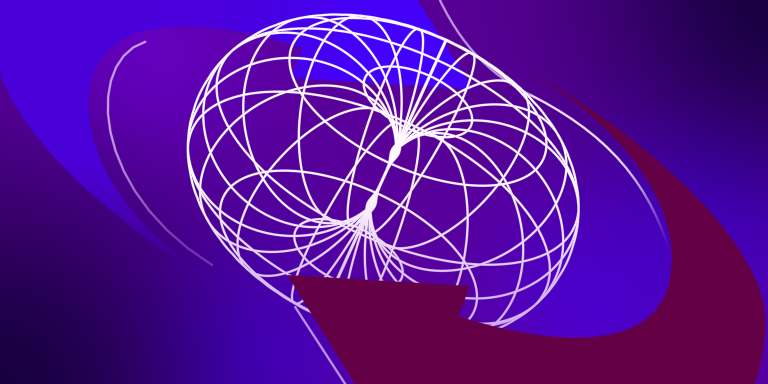
Reproduce this background procedurally as a Shadertoy shader.

```glsl
// A white wireframe torus between two mirrored swoosh arrows on a violet glow.
#define MERIDIANS 16
#define PARALLELS 8
#define RING_RADIUS 0.255
#define TUBE_RADIUS 0.271
#define TILT_SIN 0.49
#define TILT_COS 0.872
#define LINE_HALF_WIDTH 0.0030
#define CURVE_STEPS 14

const float TAU = 6.283185;
const vec3 PURPLE = vec3(0.35, 0.0, 0.60);
const vec3 BLUE = vec3(0.29, 0.0, 0.85);
const vec3 ELECTRIC = vec3(0.26, 0.0, 1.0);
const vec3 NIGHT = vec3(0.08, 0.0, 0.23);
const vec3 MAROON = vec3(0.39, 0.0, 0.275);
const vec3 LAVENDER = vec3(0.82, 0.67, 0.94);

float glow(vec2 p, vec2 center, float radius) {
    vec2 d = (p - center) / radius;
    return exp(-dot(d, d));
}

float coverage(float d) {
    float pixel = 0.75 / iResolution.y;
    return smoothstep(pixel, -pixel, d);
}

// Outline state: x is the nearest distance, y the inside/outside sign.
void addLine(vec2 p, vec2 a, vec2 b, inout vec2 state) {
    vec2 e = b - a, w = p - a;
    float h = clamp(dot(w, e) / max(dot(e, e), 1e-8), 0.0, 1.0);
    state.x = min(state.x, length(w - e * h));
    if ((a.y > p.y) != (b.y > p.y) && p.x < a.x + e.x * w.y / e.y) state.y = -state.y;
}

void addCurve(vec2 p, vec2 a, vec2 b, vec2 c, vec2 d, inout vec2 state) {
    vec2 last = a;
    for (int i = 1; i <= CURVE_STEPS; i++) {
        float t = float(i) / float(CURVE_STEPS), s = 1.0 - t;
        vec2 next = s * s * s * a + 3.0 * s * t * (s * b + t * c) + t * t * t * d;
        addLine(p, last, next, state);
        last = next;
    }
}

float arc(vec2 p, vec2 a, vec2 b, vec2 c, vec2 d) {
    vec2 state = vec2(9.0, 1.0);
    addCurve(p, a, b, c, d, state);
    return state.x;
}

// Tapered crescent that ends in a broad arrow head.
float swoosh(vec2 p) {
    vec2 tip = vec2(0.391, 0.286), outer = vec2(1.003, -0.359), base = vec2(0.885, -0.677);
    vec2 foot = vec2(0.029, -0.677), barb = vec2(-0.242, -0.242), nose = vec2(0.234, -0.271);
    vec2 notch = vec2(0.203, -0.349), inner = vec2(0.760, -0.203);
    vec2 state = vec2(9.0, 1.0);
    addCurve(p, tip, vec2(0.677, 0.13), vec2(1.003, -0.156), outer, state);
    addCurve(p, outer, vec2(1.003, -0.469), vec2(0.969, -0.586), base, state);
    addLine(p, base, foot, state);
    addLine(p, foot, barb, state);
    addLine(p, barb, nose, state);
    addLine(p, nose, notch, state);
    addCurve(p, notch, vec2(0.391, -0.411), vec2(0.76, -0.482), inner, state);
    addCurve(p, inner, vec2(0.76, -0.026), vec2(0.612, 0.156), tip, state);
    return state.x * state.y;
}

// Distance to the projected wires; q.y runs along the torus axis.
float torusWires(vec2 q) {
    float d = 9.0, hull = 9.0;
    for (int i = 0; i < MERIDIANS; i++) {
        float phi = TAU * (float(i) + 0.5) / float(MERIDIANS);
        float c = cos(phi), slope = tan(phi) * TILT_SIN;
        float rho = q.x / c;
        vec2 m = vec2(rho - RING_RADIUS, (q.y - q.x * slope) / TILT_COS);
        float len = max(length(m), 1e-4);
        vec2 n = m / len;
        vec2 grad = vec2(n.x / c - n.y * slope / TILT_COS, n.y / TILT_COS);
        if (rho > 0.0) d = min(d, abs(len - TUBE_RADIUS) / max(length(grad), 0.01));
    }
    for (int i = 0; i < PARALLELS; i++) {
        float t = TAU * (float(i) + 0.5) / float(PARALLELS);
        float rho = RING_RADIUS + TUBE_RADIUS * cos(t);
        vec2 m = vec2(q.x, (q.y - TUBE_RADIUS * sin(t) * TILT_COS) / TILT_SIN);
        float len = max(length(m), 1e-4);
        float grad = length(vec2(m.x, m.y / TILT_SIN)) / len;
        if (rho > 0.03) d = min(d, abs(len - rho) / grad);
    }
    // Silhouette: the tube swept around the foreshortened ring.
    for (int i = 0; i < 48; i++) {
        float t = TAU * float(i) / 48.0;
        hull = min(hull, length(q - RING_RADIUS * vec2(cos(t), TILT_SIN * sin(t))));
    }
    return min(d, abs(hull - TUBE_RADIUS));
}

void mainImage(out vec4 fragColor, in vec2 fragCoord) {
    vec2 p = (fragCoord - 0.5 * iResolution.xy) / iResolution.y + vec2(0.01, -0.026);

    // Violet field with blue glows and dark corners
    vec3 color = PURPLE;
    color = mix(color, BLUE, 0.85 * glow(p, vec2(-0.34, -0.46), 0.32));
    color = mix(color, BLUE, 0.85 * glow(p, vec2(0.87, -0.10), 0.32));
    color = mix(color, BLUE, 0.80 * glow(p, vec2(0.55, -0.32), 0.28));
    color = mix(color, vec3(0.42, 0.0, 0.82), 0.8 * glow(p, vec2(-0.62, 0.30), 0.30));
    color = mix(color, NIGHT, 0.95 * glow(p, vec2(-1.0, -0.55), 0.58));
    color = mix(color, NIGHT, 0.95 * glow(p, vec2(1.05, 0.50), 0.50));

    // Blue swoosh, fading toward its tail
    vec3 blueFill = mix(BLUE, ELECTRIC, glow(p, vec2(0.08, 0.30), 0.35));
    float tailFade = smoothstep(-0.30, 0.10, p.y);
    color = mix(color, blueFill, coverage(swoosh(-p)) * tailFade);

    // Thin orbit arcs
    float left = arc(p, vec2(-0.612, 0.365), vec2(-0.768, 0.318), vec2(-0.755, -0.021), vec2(-0.438, -0.216));
    float right = arc(p, vec2(0.391, 0.227), vec2(0.573, 0.135), vec2(0.69, 0.018), vec2(0.75, -0.169));
    float upper = arc(p, vec2(0.148, 0.49), vec2(0.208, 0.357), vec2(0.286, 0.279), vec2(0.391, 0.227));
    vec2 lower = vec2(9.0, 1.0);
    addLine(p, vec2(-0.221, -0.326), vec2(-0.08, -0.543), lower);
    float width = LINE_HALF_WIDTH;
    color = mix(color, LAVENDER, coverage(left - width) * mix(0.3, 0.9, smoothstep(-0.22, 0.15, p.y)));
    color = mix(color, vec3(0.95, 0.88, 1.0), coverage(right - width) * smoothstep(-0.20, 0.10, p.y));
    color = mix(color, LAVENDER, coverage(min(upper, lower.x) - width) * 0.85);

    // Wire torus and its axis, widest where the wires meet
    vec2 center = p - vec2(0.008, 0.010);
    vec2 q = vec2(dot(center, vec2(0.91, -0.414)), dot(center, vec2(0.414, 0.91)));
    float axisWidth = 0.004 + 0.009 * exp(-pow((abs(q.y) - 0.075) / 0.025, 2.0));
    float axis = max(abs(q.x) - axisWidth, abs(q.y) - 0.395);
    float wires = min(torusWires(q) - LINE_HALF_WIDTH, axis);
    vec3 wireColor = mix(LAVENDER, vec3(1.0, 0.98, 1.0), smoothstep(-0.42, 0.05, p.y));
    color = mix(color, wireColor, coverage(wires));

    // Maroon swoosh in front
    color = mix(color, MAROON, coverage(swoosh(p)));
    fragColor = vec4(color, 1.0);
}
```
